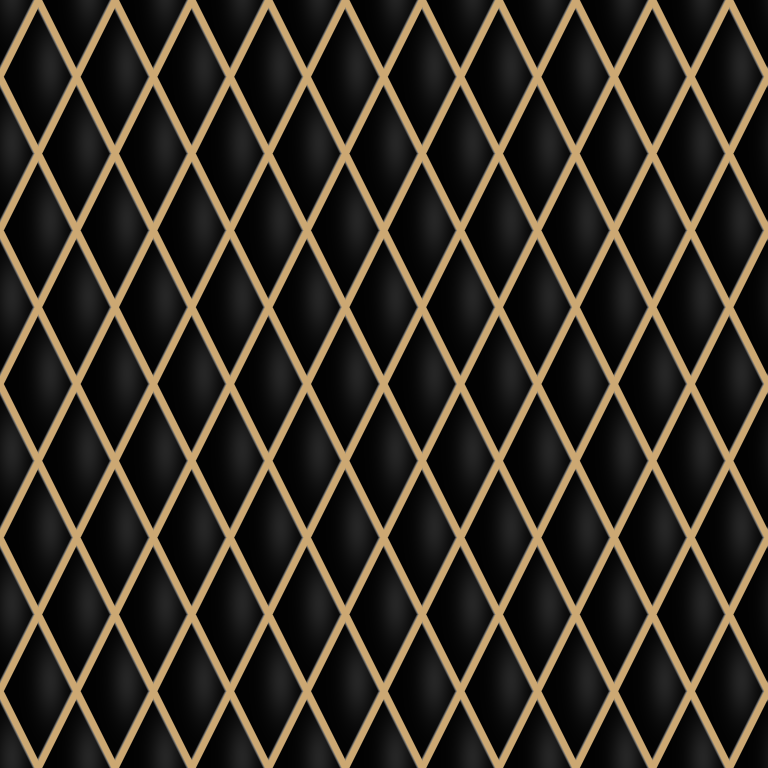
Write a WebGL 2 fragment shader that draws this pattern.

```glsl
#version 300 es
precision highp float;

uniform vec2 u_resolution;
out vec4 fragColor;

// Soft dark cushion, lit from the right; q spans -0.5 to 0.5 across a diamond
vec3 cushion(vec2 q) {
    vec2 offset = (q - vec2(0.16, 0.07)) / vec2(0.20, 0.25);
    return vec3(0.008 + 0.137 * exp(-dot(offset, offset)));
}

void main() {
    // Ten diamonds across, five down
    vec2 p = gl_FragCoord.xy / u_resolution * vec2(10.0, 5.0);
    float pixel = 11.2 / min(u_resolution.x, u_resolution.y);

    // Diagonal axes: x runs to the upper right edge, y to the lower right
    vec2 diagonal = vec2(p.x + p.y, p.x - p.y);
    vec2 cell = fract(diagonal + 0.5) - 0.5;
    vec2 q = 0.5 * vec2(cell.x + cell.y, cell.x - cell.y);

    vec3 color = cushion(q);

    // Thin grey bevel inside the right-hand edges
    float rightEdge = 0.5 - max(cell.x, cell.y);
    float bevel = 1.0 - smoothstep(0.052, 0.084, rightEdge);
    color = mix(color, vec3(0.50, 0.49, 0.47), bevel);

    // Gold lattice
    float edge = 0.5 - max(abs(cell.x), abs(cell.y));
    float lattice = 1.0 - smoothstep(-0.7 * pixel, 0.7 * pixel, edge - 0.05);
    color = mix(color, vec3(0.80, 0.66, 0.45), lattice);

    fragColor = vec4(color, 1.0);
}
```
